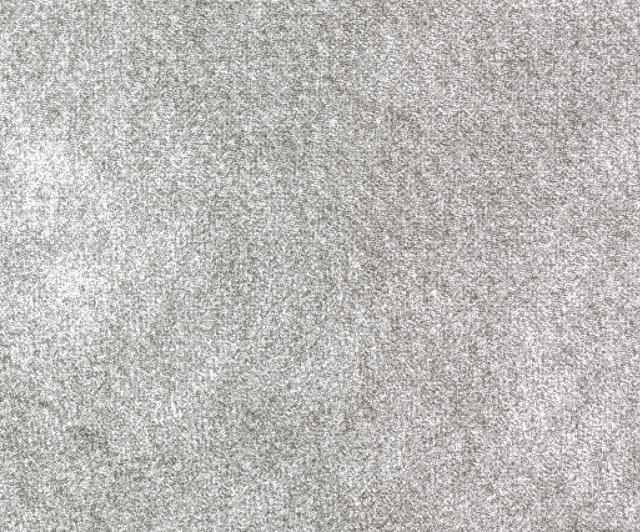
A Shadertoy shader for this texture:

```glsl
const float BASE_TONE = 0.722;
const float WHITE_CLIP = 0.97;
const float BLACK_CLIP = 0.15;
const float FINE_CELLS = 426.0;     // grains per canvas height
const float COARSE_CELLS = 262.0;
const float FINE_CONTRAST = 0.40;
const float COARSE_CONTRAST = 0.33;
const float WARP = 0.004;
const float MOTTLE_CONTRAST = 0.16;
const float STREAK_CONTRAST = 0.06;
const float STAIN_DEPTH = 0.10;
const vec2 LEFT_GLOW_POS = vec2(0.02, 0.58);
const vec2 LEFT_GLOW_SIZE = vec2(0.20, 0.30);
const float LEFT_GLOW = 0.125;
const vec2 RIGHT_GLOW_POS = vec2(0.98, 0.30);
const vec2 RIGHT_GLOW_SIZE = vec2(0.16, 0.30);
const float RIGHT_GLOW = 0.065;
const vec3 SHADOW_TINT = vec3(0.030, 0.0, -0.032);
const vec3 SIDE_TINT = vec3(0.008, -0.004, 0.001);

float hash(vec2 cell) {
    return fract(sin(dot(cell, vec2(127.1, 311.7))) * 43758.5453);
}

// Smooth value noise, centred on zero
float noise(vec2 p) {
    vec2 cell = floor(p);
    vec2 f = fract(p);
    f = f * f * (3.0 - 2.0 * f);
    float low = mix(hash(cell), hash(cell + vec2(1.0, 0.0)), f.x);
    float high = mix(hash(cell + vec2(0.0, 1.0)), hash(cell + vec2(1.0, 1.0)), f.x);
    return mix(low, high, f.y) - 0.5;
}

mat2 rotation(float angle) {
    float c = cos(angle), s = sin(angle);
    return mat2(c, s, -s, c);
}

// Cloudy patches, from broad to small
float mottle(vec2 p) {
    float sum = 0.0;
    float weight = 0.26;
    p *= 6.0;
    for (int i = 0; i < 5; i++) {
        sum += weight * noise(p);
        p = rotation(0.6) * p * 2.03 + 17.3;
        weight *= 1.08;
    }
    return sum;
}

// Crisp speckle over a slightly larger, warped one
float grain(vec2 p) {
    float fine = noise(p * FINE_CELLS + 0.5);
    vec2 bend = vec2(noise(p * 90.0 + 3.0), noise(p * 90.0 + 41.0));
    vec2 q = rotation(0.5) * (p + WARP * bend);
    float coarse = noise(q * COARSE_CELLS + 77.0);
    return FINE_CONTRAST * fine + COARSE_CONTRAST * coarse;
}

float glow(vec2 uv, vec2 centre, vec2 size) {
    vec2 d = (uv - centre) / size;
    return exp(-dot(d, d));
}

void mainImage(out vec4 fragColor, in vec2 fragCoord) {
    vec2 uv = fragCoord / iResolution.xy;
    vec2 p = fragCoord / iResolution.y;

    // Sheen at both sides, with stronger patches inside it
    float patches = mottle(p);
    float sheen = LEFT_GLOW * glow(uv, LEFT_GLOW_POS, LEFT_GLOW_SIZE)
                + RIGHT_GLOW * glow(uv, RIGHT_GLOW_POS, RIGHT_GLOW_SIZE);
    float tone = BASE_TONE + sheen;
    tone += MOTTLE_CONTRAST * patches * (1.0 + 7.0 * sheen);

    // Faint upright streaks and sparse dark stains
    tone += STREAK_CONTRAST * noise(p * vec2(80.0, 18.0) + 9.0);
    float stain = noise(p * 13.0 + 53.0) + 0.5 * noise(p * 37.0 + 11.0);
    tone -= STAIN_DEPTH * smoothstep(0.38, 0.62, stain);

    float value = clamp(tone + grain(p), BLACK_CLIP, WHITE_CLIP);

    // Warm shadows, cooler on the left and rosier on the right
    vec3 color = vec3(value) + SHADOW_TINT * (1.0 - value);
    color += SIDE_TINT * (2.0 * uv.x - 1.0);
    fragColor = vec4(color, 1.0);
}
```
